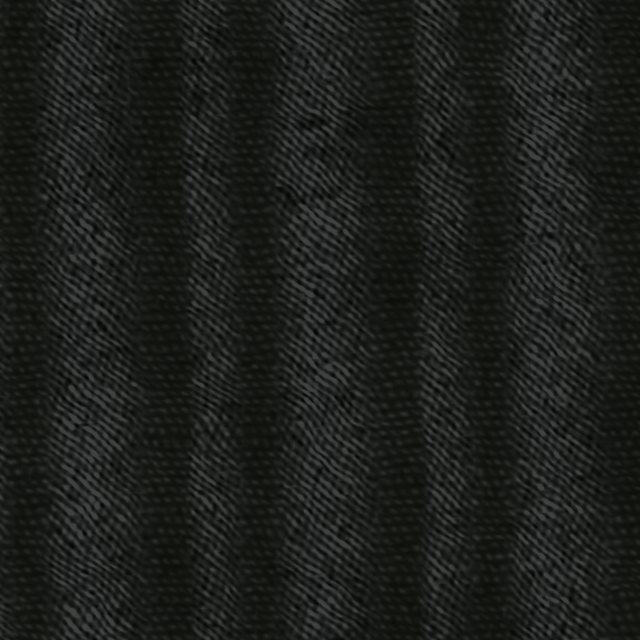
Write a Shadertoy shader that draws this texture.

```glsl
// Dark twill cloth hanging in soft vertical folds, with diagonal threads and uneven stitches.

const float TAU = 6.2831853;

float hash(vec2 p) {
    vec3 q = fract(vec3(p.xyx) * 0.1031);
    q += dot(q, q.yzx + 33.33);
    return fract((q.x + q.y) * q.z);
}

float noise(vec2 p) {
    vec2 cell = floor(p), f = fract(p);
    f = f * f * (3.0 - 2.0 * f);
    return mix(mix(hash(cell), hash(cell + vec2(1, 0)), f.x),
               mix(hash(cell + vec2(0, 1)), hash(cell + vec2(1, 1)), f.x), f.y);
}

float wave(float turns) {
    return 0.5 + 0.5 * cos(TAU * turns);
}

// One wide and one narrow ridge per period, each steeper on its left side
float foldHeight(vec2 uv) {
    float sway = 0.02 * (1.0 - uv.y) + 0.016 * (noise(uv * vec2(4, 8) + 20.0) - 0.5);
    float u = fract((uv.x - 0.012 - sway) / 0.362);
    float wide = smoothstep(0.06, 0.27, u) * (1.0 - smoothstep(0.28, 0.66, u));
    float narrow = smoothstep(0.71, 0.80, u) * (1.0 - smoothstep(0.82, 1.04, u));
    return wide + 0.75 * narrow;
}

// Broken diagonal threads on the ridges turn into staggered dots in the valleys
float weave(vec2 uv, float height) {
    float warp = 1.3 * noise(uv * vec2(9, 14)) + 0.5 * noise(uv * 40.0 + 7.0);
    float across = 66.0 * uv.y + 56.0 * uv.x + warp;
    float along = 56.0 * uv.x - 62.0 * uv.y;
    float row = 66.0 * uv.y + 0.7 * warp;
    float strand = noise(vec2(across * 1.7, along * 1.1) + 80.0);
    float twill = wave(across) * (0.3 + 1.1 * strand) + 0.28 * wave(0.8 * along + 0.5 * across) - 0.12;
    float dots = wave(row) * (0.2 + 0.9 * wave(58.0 * uv.x + 0.5 * row + 0.4 * warp)) + 0.12;
    return mix(dots, twill, smoothstep(0.0, 0.5, height));
}

void mainImage(out vec4 fragColor, in vec2 fragCoord) {
    vec2 uv = fragCoord / iResolution.xy;
    float height = foldHeight(uv);

    // Broad wear and fine stitch grain
    float wear = 0.65 * noise(uv * vec2(5, 9) + 40.0) + 0.35 * noise(uv * vec2(14, 20) + 90.0);
    float grain = noise(uv * vec2(115, 130));
    float light = mix(0.22, 0.70, height) * (0.72 + 0.56 * wear);
    float tone = light * (0.30 + 1.3 * weave(uv, height) * (0.45 + 1.1 * grain));

    // Black gaps between stitches and occasional pale flecks
    tone -= 0.22 * smoothstep(0.55, 0.95, noise(uv * vec2(75, 95) + 210.0)) * (0.3 + height);
    tone += 0.22 * smoothstep(0.78, 0.97, noise(uv * vec2(85, 100) + 130.0)) * (0.5 + height);

    vec3 color = mix(vec3(0.045, 0.051, 0.037), vec3(0.232, 0.240, 0.234), clamp(tone, -0.1, 1.1));

    // Faint green cast in the valleys, cool cast on the ridges
    color += vec3(-0.003, 0.004, -0.005) * (1.0 - height) * noise(uv * 30.0 + 60.0);
    color.b += 0.007 * height;
    fragColor = vec4(color, 1.0);
}
```
